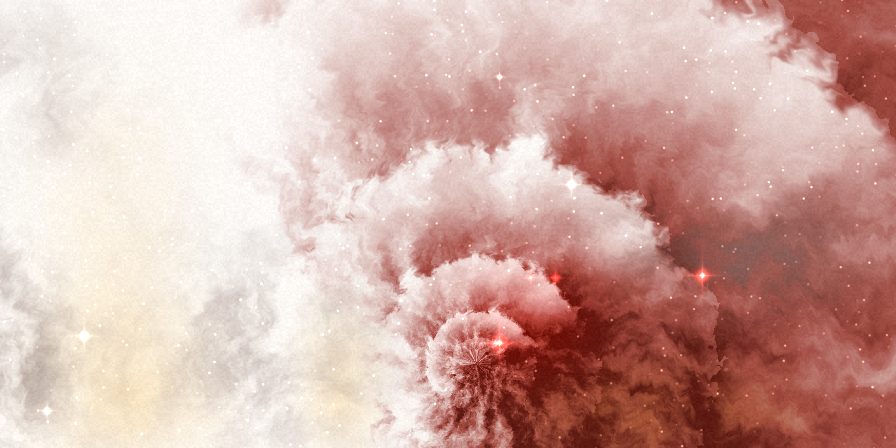
Reproduce this background procedurally as a Shadertoy shader.

```glsl
// A feathery nebula: crimson fur curls in nested crescents round a bright core
// and fades to cream on the left. Polar fractal noise makes the filaments, a
// sawtooth in log-radius makes the pale rims, and hashed cells scatter stars.

const float TAU = 6.2831853;
const vec2 CORE = vec2(1.063, 0.188);

float hash(vec2 p) {
    vec3 q = fract(vec3(p.xyx) * 0.1031);
    q += dot(q, q.yzx + 33.33);
    return fract((q.x + q.y) * q.z);
}

// Value noise that repeats along x after `period` cells
float noise(vec2 p, float period) {
    vec2 i = floor(p), f = fract(p);
    f = f * f * (3.0 - 2.0 * f);
    float x0 = mod(i.x, period), x1 = mod(i.x + 1.0, period);
    float low = mix(hash(vec2(x0, i.y)), hash(vec2(x1, i.y)), f.x);
    float high = mix(hash(vec2(x0, i.y + 1.0)), hash(vec2(x1, i.y + 1.0)), f.x);
    return mix(low, high, f.y);
}

float fbm(vec2 p, float period) {
    float sum = 0.0, amp = 0.5, total = 0.0;
    for (int i = 0; i < 5; i++) {
        sum += amp * noise(p, period);
        total += amp;
        amp *= 0.68;
        p = p * 2.0 + vec2(0.0, 17.3);
        period *= 2.0;
    }
    return sum / total;
}

// Noise stretched along rays from the origin; `cells` counts rays per turn
float fur(vec2 p, float cells, float stretch) {
    float depth = log2(max(length(p), 0.03));
    float turn = atan(p.y, p.x) / TAU + 0.02 * depth;
    float bend = fbm(vec2(turn * 16.0, depth * 4.0 + 40.0), 16.0) - 0.5;
    return fbm(vec2(turn * cells + bend * 1.3, depth * stretch + 60.0 + 0.4 * bend), cells);
}

float blob(vec2 p, vec2 center, vec2 size) {
    vec2 d = (p - center) / size;
    return exp(-dot(d, d));
}

// Pale cream to deep maroon
vec3 inkRamp(vec3 paper, float ink) {
    vec3 c = mix(paper, vec3(0.87, 0.75, 0.73), smoothstep(0.0, 0.30, ink));
    c = mix(c, vec3(0.76, 0.53, 0.51), smoothstep(0.24, 0.50, ink));
    c = mix(c, vec3(0.64, 0.30, 0.26), smoothstep(0.44, 0.72, ink));
    return mix(c, vec3(0.36, 0.10, 0.07), smoothstep(0.66, 1.0, ink));
}

// Round glow with a four-pointed flare
float star(vec2 p, vec2 center, float size) {
    vec2 d = abs(p - center) / size;
    float flare = exp(-d.x * 6.0 - d.y * 0.9) + exp(-d.y * 6.0 - d.x * 0.9);
    return 0.9 * exp(-dot(d, d) * 3.0) + 0.5 * flare;
}

// One random star in each cell, mostly faint
float starDust(vec2 p, float density) {
    vec2 cell = floor(p * density);
    vec2 spot = 0.2 + 0.6 * vec2(hash(cell + 7.0), hash(cell + 91.0));
    float d = length(fract(p * density) - spot) / density;
    float power = pow(hash(cell + 43.0), 14.0);
    return power * smoothstep(0.0042, 0.0005, d);
}

void mainImage(out vec4 fragColor, in vec2 fragCoord) {
    vec2 p = fragCoord / iResolution.y;
    p.x += 1.0 - 0.5 * iResolution.x / iResolution.y;
    vec2 q = p - CORE;
    float radius = max(length(q), 0.012);

    // Cream backdrop with faint grey plumes
    float cloud = fbm(p * 4.0 + 11.0, 1024.0);
    float plume = fur(p - vec2(0.45, -0.22), 40.0, 3.0);
    float warm = blob(p, vec2(0.30, 0.10), vec2(0.20, 0.20))
               + 0.6 * blob(p, vec2(0.25, 0.50), vec2(0.16, 0.30))
               + blob(p, vec2(0.76, 0.13), vec2(0.09, 0.17));
    float grey = blob(p, vec2(0.0, 0.22), vec2(0.17, 0.28))
               + 0.5 * blob(p, vec2(0.10, 0.82), vec2(0.20, 0.16))
               + 0.65 * blob(p, vec2(0.60, 0.25), vec2(0.25, 0.24));
    vec3 paper = mix(vec3(0.99, 0.98, 0.97), vec3(0.98, 0.90, 0.76), warm * (0.2 + cloud));
    paper = mix(paper, vec3(0.64, 0.56, 0.53), grey * smoothstep(0.25, 0.85, plume) * 0.95);

    // Crescents: dark just past each rim, paling outward to the next
    vec2 axis = vec2(-0.6, 0.8);
    float facing = dot(q, axis) / radius;
    float around = atan(axis.x * q.y - axis.y * q.x, dot(q, axis));
    float strands = fur(q, 36.0, 2.2);
    float depth = log2(radius / 0.48);
    float clump = fbm(vec2((around / TAU) * 22.0, depth * 3.5 + 30.0), 22.0);
    float phase = fract(depth + 0.07 * around + 0.28 * (clump - 0.5) + 0.30 * (strands - 0.5));
    float pale = smoothstep(0.05, 0.95, phase) * smoothstep(1.0, 0.90, phase);
    pale *= smoothstep(-0.4, 0.1, facing) * smoothstep(0.0, 0.12, radius);

    // Ink strength: strongest toward the lower right
    float side = smoothstep(-0.17, 0.23, p.x - 1.0 + 0.6 * p.y + 0.4 * (strands - 0.5));
    side *= 1.0 - blob(p, vec2(0.45, 1.05), vec2(0.28, 0.24));
    float ink = mix(0.48, 0.68, smoothstep(0.7, -0.3, facing)) * (1.0 - 0.74 * pale);
    ink += 0.14 * exp(-5.0 * phase) * smoothstep(0.8, 0.0, facing);
    ink += 0.24 * blob(p, vec2(1.34, 0.14), vec2(0.30, 0.24));
    ink -= 0.10 * blob(p, vec2(1.90, 0.48), vec2(0.28, 0.22));
    ink += 0.85 * (strands - 0.5) * mix(1.0, 0.5, pale) + 0.25 * (clump - 0.5) * (1.0 - pale);
    vec3 color = inkRamp(paper, side * ink);

    // Smoky, rusty and scarlet tints
    float smoke = blob(p, vec2(1.68, 0.43), vec2(0.26, 0.12));
    float rust = blob(p, vec2(1.50, 0.04), vec2(0.30, 0.13));
    color = mix(color, vec3(0.53, 0.41, 0.39), smoke * smoothstep(0.3, 0.7, strands) * 0.8);
    color = mix(color, vec3(0.70, 0.38, 0.20), rust * smoothstep(0.7, 0.25, strands) * 0.65);
    color += vec3(0.08, -0.05, -0.05) * blob(p, vec2(1.18, 0.28), vec2(0.16, 0.14));

    // Grain and star dust
    color += 0.035 * (hash(floor(p * 256.0)) - 0.5);
    float dust = 0.0;
    for (int i = 0; i < 3; i++) dust += starDust(p + float(i) * 3.7, 14.0 + 11.0 * float(i));
    color += dust * vec3(0.6, 0.54, 0.51);

    // Bright stars
    vec3 scarlet = vec3(1.0, 0.22, 0.20), white = vec3(0.8, 0.78, 0.72);
    color += scarlet * (star(p, vec2(1.115, 0.234), 0.024) + star(p, vec2(1.568, 0.385), 0.021));
    color += scarlet * (star(p, vec2(1.240, 0.380), 0.014) + star(p, vec2(1.185, 0.380), 0.009));
    color += white * (star(p, vec2(1.276, 0.588), 0.012) + star(p, vec2(0.188, 0.250), 0.014));
    color += white * (star(p, vec2(1.115, 0.828), 0.008) + star(p, vec2(0.105, 0.083), 0.010));
    color += white * (star(p, vec2(1.115, 0.234), 0.010) + star(p, vec2(1.568, 0.385), 0.008));
    fragColor = vec4(clamp(color, 0.0, 1.0), 1.0);
}
```
